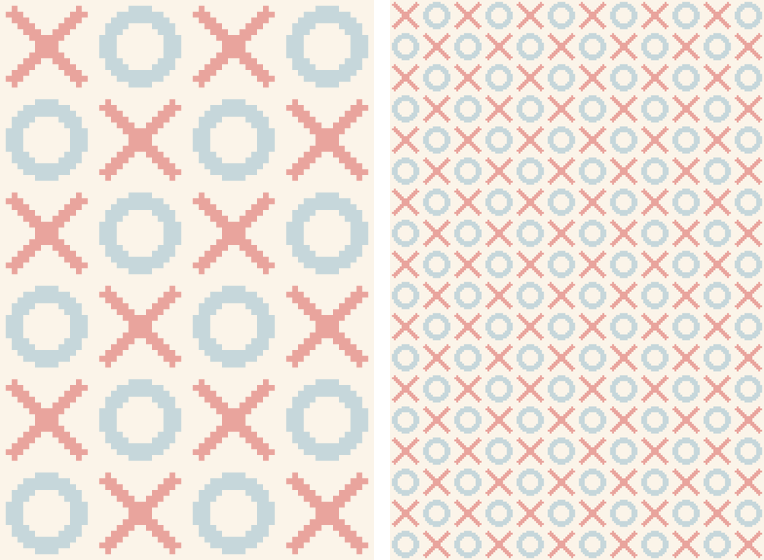
Left, the tile; right, the same tile 3 across and 3 down.
Reproduce this pattern procedurally as a Shadertoy shader.

```glsl
// Checkerboard of stepped crosses and rings on a cream ground, drawn on a stitch grid.

const vec2 CELLS = vec2(4.0, 6.0);      // motifs across and down, both even so it tiles
const float STITCHES = 16.0;            // stitches per motif cell
const float RING_OUTER = 6.8;           // radii and widths in stitches
const float RING_INNER = 4.05;
const float CROSS_HALF_WIDTH = 1.5;
const float CROSS_REACH = 12.5;         // trims the corner stitch of each arm
const int SAMPLES = 4;                  // smoothing samples per axis

const vec3 CREAM = vec3(0.984, 0.957, 0.912);
const vec3 BLUE = vec3(0.776, 0.843, 0.859);
const vec3 ROSE = vec3(0.914, 0.643, 0.616);

bool insideRing(vec2 stitch) {
    float radius = length(stitch);
    return radius > RING_INNER && radius < RING_OUTER;
}

bool insideCross(vec2 stitch) {
    vec2 arm = abs(stitch);
    return abs(arm.x - arm.y) < CROSS_HALF_WIDTH && arm.x + arm.y < CROSS_REACH;
}

vec3 patternColor(vec2 uv) {
    vec2 grid = fract(uv) * CELLS;
    vec2 cell = floor(grid);

    // Stitch centre, measured from the middle of its cell
    vec2 stitch = floor(fract(grid) * STITCHES) + 0.5 - 0.5 * STITCHES;

    bool ringCell = mod(cell.x + cell.y, 2.0) < 0.5;
    if (ringCell) return insideRing(stitch) ? BLUE : CREAM;
    return insideCross(stitch) ? ROSE : CREAM;
}

void mainImage(out vec4 fragColor, in vec2 fragCoord) {
    // Average a small grid of samples to smooth the stitch edges
    vec3 sum = vec3(0.0);
    for (int y = 0; y < SAMPLES; y++) {
        for (int x = 0; x < SAMPLES; x++) {
            vec2 offset = (vec2(x, y) + 0.5) / float(SAMPLES) - 0.5;
            sum += patternColor((fragCoord + offset) / iResolution.xy);
        }
    }
    fragColor = vec4(sum / float(SAMPLES * SAMPLES), 1.0);
}
```
